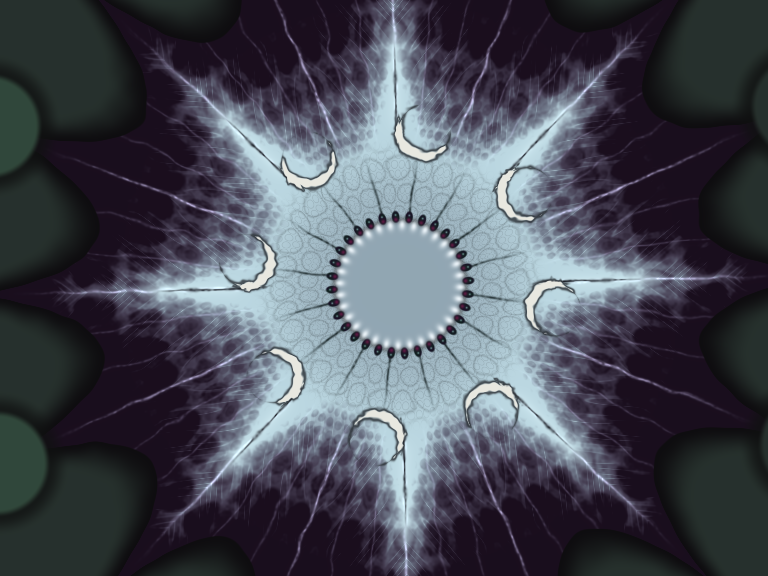
Give the GLSL for this background, as a WebGL 1 fragment shader.

```glsl
precision highp float;
// Eight-armed fractal starburst: beaded disc, crescents, feathered arms and dark green lobes.
uniform vec2 u_resolution;

const float PI = 3.14159265;
const float TAU = 6.2831853;
const vec2 CENTER = vec2(0.028, 0.005);
const vec3 LIGHT = vec3(0.73, 0.84, 0.88);
const vec3 STEEL = vec3(0.57, 0.65, 0.70);
const vec3 SLATE = vec3(0.42, 0.45, 0.52);
const vec3 PURPLE = vec3(0.27, 0.24, 0.32);
const vec3 DARK = vec3(0.10, 0.055, 0.115);
const vec3 GREEN = vec3(0.15, 0.19, 0.175);
const vec3 BONE = vec3(0.91, 0.91, 0.88);

float hash(vec2 p) {
  p = fract(p * vec2(0.1031, 0.1173));
  p += dot(p, p.yx + 33.33);
  return fract((p.x + p.y) * p.x * 17.0);
}

float noise(vec2 p) {
  vec2 i = floor(p), f = fract(p);
  f = f * f * (3.0 - 2.0 * f);
  return mix(mix(hash(i), hash(i + vec2(1, 0)), f.x),
             mix(hash(i + vec2(0, 1)), hash(i + vec2(1, 1)), f.x), f.y);
}

// Signed angle to the nearest of n evenly spaced directions.
float fold(float a, float n) {
  float s = TAU / n;
  return mod(a + 0.5 * s, s) - 0.5 * s;
}

// Distance from the middle of staggered oval cells in log-polar space.
float ovals(float r, float a, float n, float squash) {
  vec2 g = vec2(a, log(r) * squash) * n / TAU;
  g.x += 0.5 * mod(floor(g.y), 2.0);
  return length(fract(g) - 0.5);
}

float line(float d, float width) {
  return exp(-d * d / (width * width));
}

// Colour by signed distance from the rim of the glow.
vec3 glowColor(float x) {
  vec3 c = mix(LIGHT, SLATE, smoothstep(-0.075, 0.005, x));
  c = mix(c, PURPLE, smoothstep(-0.01, 0.065, x));
  return mix(c, DARK, smoothstep(0.045, 0.15, x));
}

// Crescent: one circle minus an offset one; negative inside.
float crescent(vec2 q, float rough) {
  float outer = length(q - vec2(0.262, 0.046)) - 0.046;
  float inner = length(q - vec2(0.274, 0.054)) - 0.044;
  return max(outer, -inner) + rough;
}

void main() {
  float px = 1.0 / u_resolution.y;
  vec2 p = (gl_FragCoord.xy - 0.5 * u_resolution) * px - CENTER;
  float r = max(length(p), 0.001);
  float a = atan(p.y, p.x) - 0.024;
  float arm = fold(a, 8.0);
  vec2 q = r * vec2(cos(arm), -sin(arm));
  float side = abs(q.y);
  float fine = noise(p * 190.0);
  float wobble = noise(p * 32.0) - 0.5;

  // Star-shaped glow with ovals and feathers
  float rim = mix(0.285, 0.465, pow(1.0 - abs(arm) * 8.0 / PI, 3.0));
  float x = r - rim;
  float fringe = smoothstep(-0.06, 0.05, x);
  float cell = ovals(r, a + wobble * 0.035, 56.0, 0.62);
  float cellSmall = ovals(r, a + wobble * 0.03, 112.0, 0.7);
  float feather = abs(noise(vec2((q.x - 1.2 * side) * 75.0, side * 18.0)) - 0.5);
  x += fringe * (0.055 * (1.0 - smoothstep(0.30, 0.45, cell)) - 0.02);
  x += 0.02 * (0.5 - smoothstep(0.28, 0.48, cellSmall)) + 0.02 * (fine - 0.5);
  x -= 0.035 * line(feather, 0.07) * fringe;
  vec3 col = glowColor(x);

  // Thin filaments fanning outward
  float reach = smoothstep(0.24, 0.33, r) * (1.0 - smoothstep(0.42, 0.68, r));
  float bend = wobble * 0.012;
  float fan = line(r * fold(a, 16.0) + bend * 0.4, 0.0022);
  fan += 0.45 * line(r * fold(a + bend, 48.0) + bend * 0.5, 0.002);
  col += vec3(0.34, 0.34, 0.40) * fan * reach * (0.3 + 0.9 * fine);

  // Dark green lobes and the brighter pools behind them
  float lobeSide = r * sin(fold(a - PI / 16.0, 16.0));
  float lobe = r - 0.53 - 10.0 * lobeSide * lobeSide + wobble * 0.008;
  vec3 lobeColor = mix(vec3(0.055, 0.05, 0.06), GREEN, smoothstep(0.0, 0.09, lobe));
  col = mix(col, lobeColor, smoothstep(-px, px, lobe));
  float poolAngle = fold(a - PI / 8.0, 8.0);
  float pool = length(r * vec2(cos(poolAngle), sin(poolAngle)) - vec2(0.765, 0.0)) - 0.092;
  col = mix(col, vec3(0.06, 0.065, 0.065), 0.75 * (1.0 - smoothstep(0.0, 0.035, pool)));
  vec3 poolColor = mix(vec3(0.19, 0.28, 0.23), GREEN, smoothstep(-0.3, 0.4, p.x));
  col = mix(col, poolColor, 1.0 - smoothstep(-0.012, px, pool));

  // Inner field of pale petals, veins and dotted spokes
  float field = 1.0 - smoothstep(0.21, 0.26, r);
  float petal = ovals(r, a + wobble * 0.08, 32.0, 0.8);
  vec3 petals = mix(STEEL, LIGHT, 0.25 + 0.65 * smoothstep(0.13, 0.26, r));
  petals *= 1.0 - 0.15 * line(petal - 0.43, 0.05) - 0.10 * line(cellSmall - 0.42, 0.06);
  col = mix(col, petals, field * 0.85);
  float spoke = line(r * fold(a + 0.155, 16.0) + bend * 0.3, 0.0022);
  spoke *= smoothstep(0.11, 0.13, r) * (1.0 - smoothstep(0.15, 0.24, r));
  col = mix(col, vec3(0.12, 0.17, 0.18), spoke * (0.4 + 0.6 * fine));

  // Bright arms with a dark speckled core
  float along = smoothstep(0.25, 0.30, q.x) * (1.0 - smoothstep(0.40, 0.475, q.x));
  col = mix(col, vec3(0.82, 0.92, 0.95), 0.85 * along * exp(-side / 0.010));
  float node = 0.0015 + 0.002 * pow(noise(vec2(q.x * 90.0, 3.0)), 2.0);
  float core = line(q.y + bend * 0.15, node) * smoothstep(0.23, 0.26, q.x);
  core *= 1.0 - smoothstep(0.34, 0.46, q.x);
  col = mix(col, vec3(0.09, 0.10, 0.13), core * (0.45 + 0.55 * fine));

  // Ragged crescents with dark outlines
  float moon = crescent(q, 0.006 * (noise(p * 110.0) - 0.5));
  float spur = abs(q.y - 0.004) + 0.35 * abs(q.x - 0.262) - 0.008 + 0.005 * (fine - 0.5);
  moon = min(moon, spur);
  col = mix(col, vec3(0.16, 0.18, 0.20), 0.8 * line(moon - 0.001, 0.0028));
  col = mix(col, BONE, 1.0 - smoothstep(-px, px, moon + 0.001));

  // Central disc, white sparks and the ring of beads
  float beadAngle = fold(a + 0.155, 32.0);
  float gapAngle = fold(a + 0.155 + PI / 32.0, 32.0);
  col = mix(col, STEEL, 1.0 - smoothstep(0.108, 0.113, r));
  col *= 1.0 - 0.45 * line(r - 0.113, 0.006);
  float spark = length(vec2((r - 0.105) * 0.65, r * gapAngle));
  col = mix(col, vec3(0.95, 0.98, 1.0), 0.9 * line(spark, 0.0055));
  float bead = length(vec2((r - 0.119) * 0.65, r * beadAngle));
  vec3 beadColor = mix(vec3(0.06, 0.13, 0.12), vec3(0.10, 0.06, 0.15), fine);
  col = mix(col, beadColor, 1.0 - smoothstep(0.005, 0.008, bead));
  float jewel = length(vec2(r - 0.114, r * beadAngle));
  col = mix(col, vec3(0.40, 0.10, 0.27), 0.85 * line(jewel, 0.0035));
  float glint = length(vec2(r - 0.122, r * beadAngle));
  col = mix(col, vec3(0.50, 0.68, 0.66), 0.7 * line(glint, 0.0018));

  gl_FragColor = vec4(clamp(col, 0.0, 1.0), 1.0);
}
```
